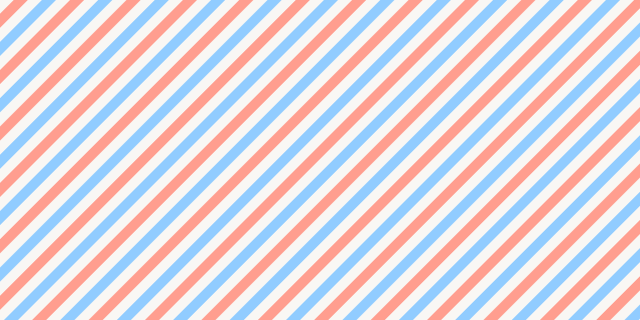
A WebGL 2 fragment shader for this pattern:

```glsl
#version 300 es
precision highp float;
// Diagonal candy stripes: coral and sky-blue bands alternate on off-white,
// rising to the right at 45 degrees. Each band is a distance to the nearest
// of a family of parallel lines, cut at its half width and smoothed.

uniform vec2 u_resolution;
out vec4 fragColor;

const vec3 PAPER = vec3(0.975, 0.970, 0.957);
const vec3 CORAL = vec3(1.00, 0.62, 0.56);
const vec3 SKY = vec3(0.57, 0.80, 1.00);

// Lengths are in canvas heights, measured across the stripes.
const float PERIOD = 0.12466;
const float BAND_WIDTH = PERIOD * 0.25;
const float CORAL_PHASE = 0.367;
const float SKY_PHASE = CORAL_PHASE + 0.5;

// Distance to the nearest line of a repeating family.
float lineDistance(float across, float period, float phase) {
    float cell = fract(across / period - phase + 0.5) - 0.5;
    return abs(cell) * period;
}

// Coverage of a band around a line, with an edge one pixel wide.
float bandMask(float dist, float width, float pixel) {
    return clamp(0.5 + (0.5 * width - dist) / pixel, 0.0, 1.0);
}

void main() {
    vec2 p = gl_FragCoord.xy / u_resolution.y;
    float pixel = 1.0 / u_resolution.y;

    // Position across the stripes, starting at the top left corner.
    float across = dot(p - vec2(0.0, 1.0), normalize(vec2(1.0, -1.0)));

    float coral = bandMask(lineDistance(across, PERIOD, CORAL_PHASE), BAND_WIDTH, pixel);
    float sky = bandMask(lineDistance(across, PERIOD, SKY_PHASE), BAND_WIDTH, pixel);

    vec3 color = mix(PAPER, CORAL, coral);
    color = mix(color, SKY, sky);
    fragColor = vec4(color, 1.0);
}
```
